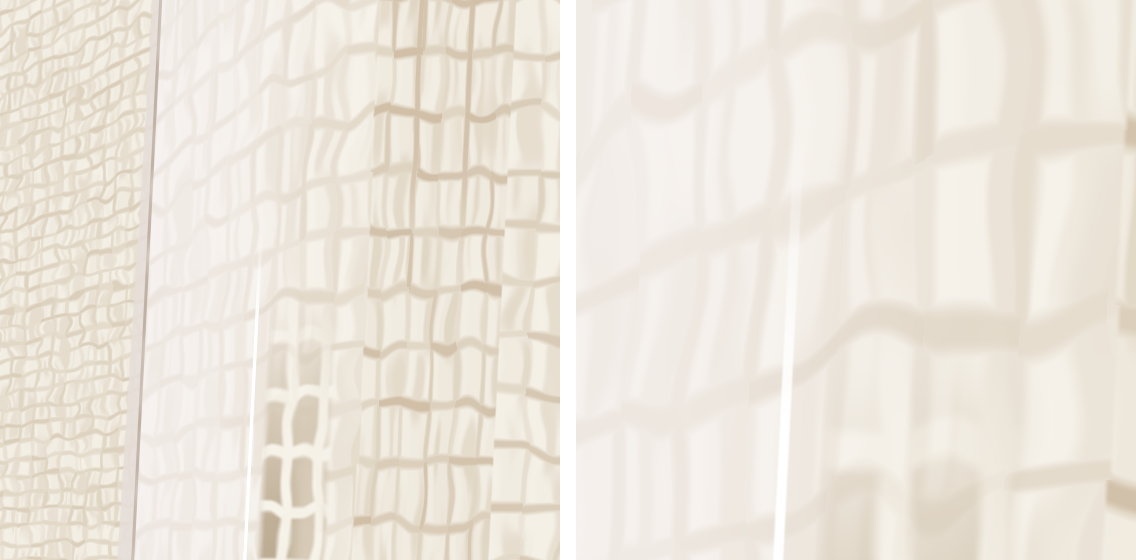
Left: the whole. Right: its middle third, enlarged.
Give the GLSL for this texture, as a WebGL 1 fragment shader.

```glsl
precision highp float;

uniform vec2 u_resolution;

const vec3 CREAM = vec3(0.965, 0.952, 0.915);
const vec3 LINEN = vec3(0.92, 0.89, 0.84);
const vec3 SAND = vec3(0.88, 0.84, 0.77);
const vec3 TAUPE = vec3(0.82, 0.75, 0.66);
const vec3 UMBER = vec3(0.68, 0.60, 0.49);
const vec3 PEARL = vec3(0.965, 0.952, 0.94);
const vec3 SEAM = vec3(0.74, 0.68, 0.63);
const vec3 HEM = vec3(0.90, 0.87, 0.85);

float hash(vec2 p) {
  return fract(sin(dot(p, vec2(127.1, 311.7))) * 43758.5453);
}

float noise(vec2 p) {
  vec2 i = floor(p);
  vec2 f = fract(p);
  f = f * f * (3.0 - 2.0 * f);
  float low = mix(hash(i), hash(i + vec2(1.0, 0.0)), f.x);
  float high = mix(hash(i + vec2(0.0, 1.0)), hash(i + vec2(1.0, 1.0)), f.x);
  return mix(low, high, f.y);
}

// Soft band of given half width around zero
float band(float d, float halfWidth, float blur) {
  return 1.0 - smoothstep(halfWidth, halfWidth + blur, abs(d));
}

// Tone 0 (light) to 1 (dark)
vec3 ramp(float tone) {
  float t = clamp(tone, 0.0, 1.0) * 3.0;
  vec3 c = mix(CREAM, LINEN, clamp(t, 0.0, 1.0));
  c = mix(c, SAND, clamp(t - 1.0, 0.0, 1.0));
  return mix(c, TAUPE, clamp(t - 2.0, 0.0, 1.0));
}

// Raised blocks of thread parted by uneven gaps
float weave(vec2 grid, vec2 gap, float wobble, float seed) {
  vec2 warp = vec2(noise(grid * 1.4 + seed), noise(grid * 1.1 + seed + 17.0));
  vec2 g = grid + wobble * (warp - 0.5);
  g.y += 0.10 * (hash(vec2(floor(g.x), seed)) - 0.5);
  vec2 cell = floor(g);
  vec2 nearest = floor(g + 0.5);
  vec2 d = abs(g - nearest);
  vec2 line = 1.0 - smoothstep(gap * 0.35, gap * 1.5, d);
  float upright = line.x * mix(0.25, 0.85, hash(vec2(nearest.x, cell.y) + seed));
  float across = line.y * mix(0.55, 0.95, hash(vec2(cell.x, nearest.y) + seed + 5.0));
  float streak = noise(vec2(g.x * 3.2, g.y * 0.9) + seed);
  float body = 0.42 * smoothstep(0.35, 0.75, streak) + 0.16 * hash(cell + seed);
  float shine = band(fract(g.x) - 0.25, 0.04, 0.16) * (1.0 - line.y);
  return max(max(upright, across), body * (1.0 - 0.8 * shine));
}

// Light threads crossing a shaded gap: 1 in the shade, 0 on a thread
float openNet(vec2 grid, float seed) {
  vec2 g = grid + 0.22 * (vec2(noise(grid * 2.0 + seed), noise(grid * 2.0 - seed)) - 0.5);
  vec2 d = abs(g - floor(g + 0.5));
  vec2 shade = smoothstep(vec2(0.08, 0.06), vec2(0.24, 0.16), d);
  return shade.x * shade.y;
}

void main() {
  vec2 uv = gl_FragCoord.xy / u_resolution;
  float s = uv.x - 0.05 * uv.y;
  float soft = 0.002;

  // Fine weave on the left
  float fineRows = uv.y * mix(34.0, 29.5, clamp(uv.x / 0.28, 0.0, 1.0));
  float fine = weave(vec2(s * 40.0, fineRows), vec2(0.16, 0.15), 0.5, 3.0);
  vec3 color = ramp(fine * 0.78 + 0.06);

  // Curved fold, its cells widening to the right
  float t = clamp((s - 0.235) / 0.395, 0.0, 1.0);
  float ease = t * (2.0 - t);
  vec2 foldGrid = vec2(12.0 * t - 3.0 * t * t, uv.y * mix(12.5, 9.6, ease) + 0.34);
  float fold = weave(foldGrid, vec2(0.13, 0.11), 0.4, 11.0);
  vec3 foldColor = ramp(fold * 0.8);
  float haze = 0.5 * (1.0 - smoothstep(0.3, 0.85, t)) + 0.12;
  foldColor = mix(foldColor, PEARL, haze);
  foldColor -= vec3(0.0, 0.004, -0.006) * (1.0 - t);

  // Shaded open net at the foot of the fold
  float shadeMask = smoothstep(0.455, 0.472, s) * (1.0 - smoothstep(0.565, 0.585, s));
  shadeMask *= 1.0 - smoothstep(0.22, 0.5, uv.y);
  float net = openNet(vec2((s - 0.505) / 0.058, uv.y * 9.6 + 0.15), 7.0);
  float depth = (1.0 - smoothstep(0.0, 0.3, uv.y)) * band(s - 0.485, 0.012, 0.05);
  vec3 netColor = mix(CREAM, mix(SAND, UMBER, 0.25 + 0.55 * depth), net);
  foldColor = mix(foldColor, netColor, shadeMask * 0.9);

  // White crease
  float crease = band(s - 0.437, 0.002, 0.002) * (1.0 - smoothstep(0.4, 0.62, uv.y));
  foldColor = mix(foldColor, vec3(1.0), crease);
  color = mix(color, foldColor, smoothstep(0.235 - soft, 0.235 + soft, s));

  // Coarse strip with furrows in every second column
  vec2 stripGrid = vec2((s - 0.63) / 0.0455 + 0.35, uv.y * 9.6 + 0.34);
  float strip = weave(stripGrid, vec2(0.11, 0.10), 0.3, 23.0);
  float pair = stripGrid.x * 0.5 + 0.06 * (noise(stripGrid * 1.5) - 0.5);
  float furrow = band(pair - floor(pair + 0.5), 0.03, 0.06) * smoothstep(0.3, 0.75, uv.y);
  vec3 stripColor = ramp(max(strip, 0.85 * furrow) + 0.1);
  float stripEdge = 0.63 + 0.006 * (hash(vec2(floor(stripGrid.y), 2.0)) - 0.5);
  color = mix(color, stripColor, smoothstep(stripEdge - soft, stripEdge + soft, s));

  // Wider cells at the right border
  vec2 edgeGrid = vec2((s - 0.872) / 0.075 + 0.3, uv.y * 9.9 + 0.1);
  vec3 edgeColor = ramp(weave(edgeGrid, vec2(0.09, 0.09), 0.35, 41.0) * 0.9 + 0.05);
  color = mix(color, edgeColor, smoothstep(0.872 - soft, 0.872 + soft, s));

  // Seam and its pale hem
  float hemWidth = mix(0.012, 0.005, uv.y);
  color = mix(color, HEM, 0.85 * band(s - 0.235 + hemWidth, hemWidth, 0.003));
  float seamWear = mix(0.55, 1.0, noise(vec2(uv.y * 24.0, 1.0)));
  color = mix(color, SEAM, seamWear * band(s - 0.237, 0.0015, 0.0025));

  gl_FragColor = vec4(color, 1.0);
}
```
